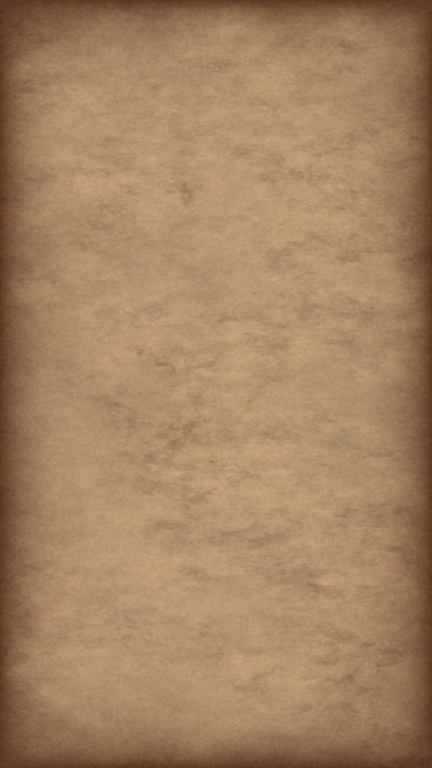
Reproduce this texture procedurally as a Shadertoy shader.

```glsl
// Aged parchment: a warm tan sheet that burns to brown along its four edges.
// Layered value noise gives clouds, rough fibres, blotches and grain; a short
// list of soft segments lays down faint, broken stains and creases.

#define PAPER vec3(0.720, 0.590, 0.446)
#define BURNT vec3(0.362, 0.222, 0.146)
#define STAIN vec3(0.46, 0.35, 0.23)
#define EDGE_REACH 0.064
#define CLOUD_AMOUNT 0.11
#define FIBRE_AMOUNT 0.15
#define BLOTCH_AMOUNT 0.09
#define GRAIN_AMOUNT 0.11
#define STAIN_AMOUNT 0.75
#define STAIN_COUNT 12

// Stain axes as (start, end), in canvas widths from the lower left
const vec4 stainAxis[STAIN_COUNT] = vec4[STAIN_COUNT](
    vec4(0.405, 1.354, 0.444, 1.322), vec4(0.197, 1.241, 0.255, 1.287),
    vec4(0.250, 1.014, 0.394, 0.917), vec4(0.417, 0.771, 0.463, 0.782),
    vec4(0.572, 0.843, 0.660, 0.903), vec4(0.336, 0.794, 0.336, 0.700),
    vec4(0.764, 1.326, 0.868, 1.361), vec4(0.428, 0.238, 0.498, 0.273),
    vec4(0.891, 0.250, 0.868, 0.100), vec4(0.694, 0.516, 0.722, 0.377),
    vec4(0.602, 0.213, 0.833, 0.208), vec4(0.139, 0.910, 0.278, 0.840));

// Stain (width, strength)
const vec2 stainShape[STAIN_COUNT] = vec2[STAIN_COUNT](
    vec2(0.028, 0.42), vec2(0.045, 0.28), vec2(0.016, 0.36), vec2(0.045, 0.34),
    vec2(0.013, 0.24), vec2(0.080, 0.20), vec2(0.022, 0.18), vec2(0.045, 0.22),
    vec2(0.010, 0.34), vec2(0.010, 0.18), vec2(0.013, 0.24), vec2(0.030, 0.20));

float hash(vec2 cell) {
    vec3 q = fract(vec3(cell.xyx) * 0.1031);
    q += dot(q, q.yzx + 33.33);
    return fract((q.x + q.y) * q.z);
}

float noise(vec2 p) {
    vec2 cell = floor(p), f = fract(p);
    f = f * f * (3.0 - 2.0 * f);
    return mix(mix(hash(cell), hash(cell + vec2(1, 0)), f.x),
               mix(hash(cell + vec2(0, 1)), hash(cell + vec2(1, 1)), f.x), f.y);
}

// Five octaves centred on zero; a higher gain is rougher
float fbm(vec2 p, float gain) {
    float sum = 0.0, weight = 0.5;
    for (int i = 0; i < 5; i++) {
        sum += weight * (noise(p) - 0.5);
        p = mat2(1.9, 0.6, -0.6, 1.9) * p + 17.3;
        weight *= gain;
    }
    return sum;
}

float segmentDistance(vec2 p, vec2 a, vec2 b) {
    vec2 ab = b - a;
    return length(p - a - ab * clamp(dot(p - a, ab) / dot(ab, ab), 0.0, 1.0));
}

// Burn amount: 1 at the sheet border, fading inward from all four sides
float edgeBurn(vec2 p, float height) {
    float ragged = fbm(p * vec2(6.0, 9.0) + 3.0, 0.65);
    float reach = EDGE_REACH * max(0.3, 1.0 + 0.95 * ragged);
    vec2 near = exp(-p / reach);
    vec2 far = exp(-(vec2(1.0, height) - p) / reach);
    vec2 clear = (1.0 - near) * (1.0 - far);
    return 1.0 - clear.x * clear.y;
}

// Stains follow warped segments and break up into speckles
float stains(vec2 p) {
    vec2 warp = vec2(fbm(p * 18.0, 0.65), fbm(p * 18.0 + 40.0, 0.65));
    float speckle = smoothstep(-0.12, 0.30, fbm(p * vec2(32.0, 48.0) + 9.0, 0.75));
    float total = 0.0;
    for (int i = 0; i < STAIN_COUNT; i++) {
        vec4 axis = stainAxis[i];
        float d = segmentDistance(p + 0.06 * warp, axis.xy, axis.zw) / stainShape[i].x;
        total += stainShape[i].y * exp(-d * d);
    }
    return STAIN_AMOUNT * min(total * (0.2 + 1.4 * speckle), 0.7);
}

void mainImage(out vec4 fragColor, in vec2 fragCoord) {
    vec2 p = fragCoord / iResolution.x;
    float height = iResolution.y / iResolution.x;

    // Sheet, stains, then the scorched border
    float burn = edgeBurn(p, height);
    vec3 color = mix(PAPER, STAIN, stains(p));
    color = mix(color, BURNT, burn);

    // Clouds, fibres stretched sideways, and patches of rougher dark blotches
    float cloud = fbm(p * vec2(3.5, 6.0) + 21.0, 0.5);
    float fibre = fbm(p * vec2(20.0, 44.0) + 5.0, 0.75);
    float patches = smoothstep(-0.15, 0.25, fbm(p * vec2(4.0, 6.0) + 80.0, 0.5));
    float blotch = smoothstep(0.02, 0.40, fbm(p * vec2(11.0, 22.0) + 33.0, 0.75));
    float tone = CLOUD_AMOUNT * cloud + FIBRE_AMOUNT * fibre * (0.6 + 0.6 * patches);
    tone -= BLOTCH_AMOUNT * blotch * (0.4 + patches);

    // Grain, stronger on the scorched parts
    float grain = noise(p * vec2(150.0, 190.0)) + noise(p * 280.0) - 1.0;
    tone += GRAIN_AMOUNT * grain * (0.45 + 0.6 * burn);
    color *= 1.0 + tone;

    // Slow drift between olive and rose
    float drift = fbm(p * vec2(6.0, 8.0) + 60.0, 0.5);
    color += drift * vec3(-0.012, 0.014, -0.012);

    fragColor = vec4(clamp(color, 0.0, 1.0), 1.0);
}
```
